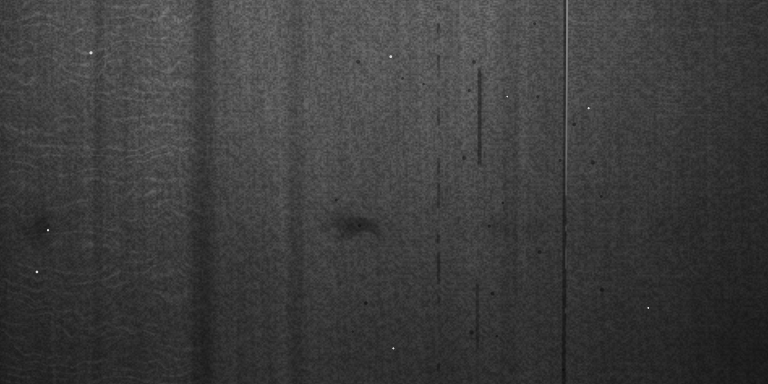
A Shadertoy shader for this texture:

```glsl
// Dim, weathered metal sheet: a soft top light, vertical streaks, fine grain,
// pale horizontal crackle, one vertical seam, dark smudges and tiny specks.
// All layers are value noise and distance masks in units of canvas height.

#define LIGHT_TOP 0.362
#define LIGHT_BOTTOM 0.190
#define VIGNETTE 1.35
#define GRAIN 0.36
#define STREAKS 0.24
#define CRACKLE 0.17
#define CRACKLE_ROWS 35.0
#define SEAM_X 1.472
#define SMUDGE_Y 0.41
#define SPECK_CELL 0.16

float hash(vec2 p) {
    return fract(sin(dot(p, vec2(127.1, 311.7))) * 43758.5453);
}

float noise(vec2 p) {
    vec2 cell = floor(p), f = fract(p);
    f = f * f * (3.0 - 2.0 * f);
    return mix(mix(hash(cell), hash(cell + vec2(1, 0)), f.x),
               mix(hash(cell + vec2(0, 1)), hash(cell + vec2(1, 1)), f.x), f.y);
}

float fbm(vec2 p) {
    float sum = 0.0, gain = 0.5;
    for (int i = 0; i < 4; i++) {
        sum += gain * noise(p);
        p = p * 2.03 + 17.3;
        gain *= 0.5;
    }
    return sum / 0.9375;
}

// Soft vertical bar centred on x
float bar(float x, float centre, float halfWidth) {
    return 1.0 - smoothstep(0.4 * halfWidth, 1.6 * halfWidth, abs(x - centre));
}

// Soft window between two heights
float span(float y, float low, float high) {
    return smoothstep(low - 0.01, low + 0.01, y)
         * (1.0 - smoothstep(high - 0.01, high + 0.01, y));
}

// Wavy, broken horizontal veins
float crackle(vec2 p) {
    float row = p.y * CRACKLE_ROWS + 2.2 * noise(p * vec2(9.0, 13.0))
              + 0.9 * noise(p * vec2(32.0, 24.0));
    float vein = 1.0 - smoothstep(0.04, 0.24, abs(fract(row) - 0.5));
    return vein * smoothstep(0.25, 0.7, noise(p * vec2(11.0, 38.0) + 5.0));
}

// Round specks scattered one per cell; share sets how many cells hold one
float specks(vec2 p, float cellSize, float radius, float share, float seed) {
    vec2 cell = floor(p / cellSize);
    vec2 offset = 0.15 + 0.7 * vec2(hash(cell + seed), hash(cell + seed + 9.4));
    float d = length(p - (cell + offset) * cellSize);
    float size = radius * (0.6 + 0.6 * hash(cell + seed + 3.7));
    return step(hash(cell + seed + 21.8), share)
         * (1.0 - smoothstep(0.5 * size, 1.5 * size, d));
}

// Five ragged stains in a row, of uneven strength
float smudges(vec2 p) {
    float weight[5] = float[5](0.75, 0.0, 1.0, 0.65, 0.4);
    float ragged = smoothstep(0.42, 0.68, fbm(p * vec2(20.0, 24.0) + 4.0));
    float sum = 0.0;
    for (int i = 0; i < 5; i++) {
        vec2 d = p - vec2(0.125 + 0.405 * float(i), SMUDGE_Y);
        d /= vec2(0.035 + 0.05 * weight[i], 0.038);
        sum += weight[i] * exp(-dot(d, d));
    }
    return sum * (0.2 + 0.8 * ragged);
}

void mainImage(out vec4 fragColor, in vec2 fragCoord) {
    vec2 p = fragCoord / iResolution.y;
    vec2 uv = fragCoord / iResolution.xy;

    // Overall light
    float shade = mix(LIGHT_BOTTOM, LIGHT_TOP, smoothstep(-0.1, 1.05, uv.y));
    shade *= 1.0 - VIGNETTE * (uv.x - 0.43) * (uv.x - 0.43);
    shade *= 0.92 + 0.16 * fbm(p * vec2(5.0, 3.0));

    // Vertical streaks, broad to hairline
    float streak = 0.45 * noise(p * vec2(9.0, 0.8)) + 0.35 * noise(p * vec2(27.0, 1.3))
                 + 0.35 * noise(p * vec2(85.0, 2.0) + 8.0);
    shade *= 1.0 + STREAKS * (streak - 0.575);
    shade *= 1.0 - 0.24 * bar(p.x, 0.53, 0.03) - 0.13 * bar(p.x, 0.77, 0.022)
                 - 0.10 * bar(p.x, 0.255, 0.012) - 0.09 * bar(p.x, 1.33, 0.02);

    // Crackle, strong on the left panel and faint past the seam
    float zone = mix(1.0, 0.22, smoothstep(0.46, 0.58, p.x));
    zone = mix(zone, 0.5, smoothstep(SEAM_X, SEAM_X + 0.02, p.x));
    shade *= 1.0 + CRACKLE * zone * (crackle(p) - 0.2);

    // Fine grain
    shade *= 1.0 + GRAIN * (noise(p * 237.0) - 0.5) + 0.5 * GRAIN * (noise(p * 118.0 + 31.0) - 0.5);

    // Stains and dark drips
    shade *= 1.0 - 0.42 * smudges(p);
    float drips = bar(p.x, 1.249, 0.005) * span(p.y, 0.57, 0.82)
                + 0.6 * bar(p.x, 1.243, 0.004) * span(p.y, 0.09, 0.27);
    float dashes = bar(p.x, 1.142, 0.004) * smoothstep(0.45, 0.7, noise(p * vec2(3.0, 45.0)));
    shade *= 1.0 - 0.38 * drips - 0.3 * dashes;
    shade *= 1.0 - 0.45 * specks(p, 0.09, 0.005, 0.22, 2.0) * span(p.x, 0.85, 1.6);

    // Seam: bright above, dark and chipped below
    float seamX = SEAM_X + 0.005 * uv.y;
    float chips = smoothstep(0.62, 0.82, noise(vec2(3.0, p.y * 42.0)));
    float shine = mix(0.4 * chips, 0.85, smoothstep(0.42, 0.62, p.y));
    shade *= 1.0 - 0.4 * bar(p.x, seamX - 0.004, 0.005);
    shade = mix(shade, 0.30 + 0.28 * p.y, shine * bar(p.x, seamX, 0.0024));

    // Sparse bright specks
    shade = mix(shade, 0.85, specks(p, SPECK_CELL, 0.0035, 0.08, 6.0));

    fragColor = vec4(vec3(clamp(shade, 0.0, 1.0)), 1.0);
}
```
